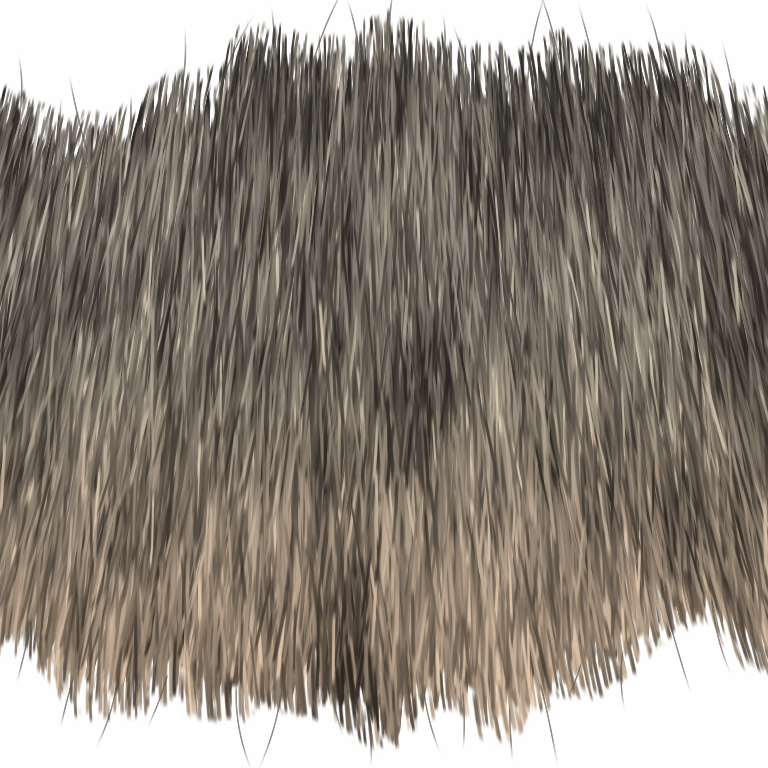
Reproduce this texture procedurally as a three.js fragment shader.

```glsl
// A ragged band of dry thatch on white, darker at the top, warmer at the foot.
// Fine noise streaks form the body; layered random straws in a fanned
// coordinate cover it, and thin curved hairs stray from both edges.
varying vec2 vUv;

float hash(vec2 p) {
  vec3 q = fract(p.xyx * vec3(0.1031, 0.1030, 0.0973));
  q += dot(q, q.yzx + 33.33);
  return fract((q.x + q.y) * q.z);
}

float noise(vec2 p) {
  vec2 i = floor(p), f = fract(p);
  f = f * f * (3.0 - 2.0 * f);
  return mix(mix(hash(i), hash(i + vec2(1, 0)), f.x),
             mix(hash(i + vec2(0, 1)), hash(i + vec2(1, 1)), f.x), f.y);
}

float bump(vec2 p, vec2 center, vec2 size) {
  vec2 d = (p - center) / size;
  return exp(-dot(d, d));
}

float topEdge(float x) {
  return 0.87 - 0.04 * smoothstep(0.0, 0.09, x) + 0.06 * smoothstep(0.12, 0.25, x)
    + 0.06 * smoothstep(0.27, 0.32, x) - 0.02 * smoothstep(0.33, 0.42, x)
    + 0.035 * smoothstep(0.45, 0.49, x) - 0.045 * smoothstep(0.5, 0.62, x)
    + 0.025 * exp(-pow((x - 0.73) / 0.02, 2.0)) - 0.05 * smoothstep(0.9, 0.96, x);
}

float bottomEdge(float x) {
  return 0.155 - 0.075 * smoothstep(0.03, 0.11, x) + 0.015 * exp(-pow((x - 0.22) / 0.03, 2.0))
    - 0.04 * smoothstep(0.42, 0.5, x) + 0.04 * smoothstep(0.5, 0.57, x)
    - 0.03 * smoothstep(0.58, 0.65, x) + 0.06 * smoothstep(0.65, 0.75, x)
    + 0.09 * smoothstep(0.78, 0.9, x) - 0.07 * smoothstep(0.91, 1.0, x);
}

// Broad light and dark areas of the thatch
float shade(vec2 p) {
  float t = mix(0.52, 0.40, smoothstep(0.15, 0.55, p.y)) - 0.13 * smoothstep(0.68, 0.92, p.y);
  t += 0.22 * (noise(p * vec2(9.0, 6.0)) - 0.5) + 0.2 * (noise(p * vec2(28.0, 13.0) + 7.0) - 0.5);
  t += 0.13 * bump(p, vec2(0.62, 0.24), vec2(0.1, 0.2));
  t += 0.07 * bump(p, vec2(0.5, 0.72), vec2(0.06, 0.14));
  t -= 0.24 * bump(p, vec2(0.46, 0.13), vec2(0.035, 0.08));
  t -= 0.15 * bump(p, vec2(0.46, 0.83), vec2(0.02, 0.06));
  t -= 0.13 * bump(p, vec2(0.56, 0.53), vec2(0.06, 0.05));
  t -= 0.15 * bump(p, vec2(0.88, 0.28), vec2(0.04, 0.08));
  t -= 0.12 * bump(p, vec2(0.0, 0.66), vec2(0.06, 0.2));
  t -= 0.12 * bump(p, vec2(1.0, 0.6), vec2(0.05, 0.2));
  return t;
}

vec3 strawColor(float tone, float y) {
  vec3 c = mix(vec3(0.17, 0.155, 0.14), vec3(0.80, 0.755, 0.69), clamp(tone, 0.0, 1.1));
  return c * mix(vec3(1.04, 0.97, 0.91), vec3(0.97, 0.98, 0.97), smoothstep(0.1, 0.7, y));
}

// Coverage between the two edges, each shifted inward by its inset
float band(float y, float low, float high, vec2 inset) {
  return smoothstep(-0.006, 0.006, y - low - inset.x)
       * smoothstep(-0.006, 0.006, high - inset.y - y);
}

void main() {
  vec2 p = vUv;
  float high = topEdge(p.x), low = bottomEdge(p.x);
  float u = 0.5 + (p.x - 0.5) / (1.0 - 0.4 * (p.y - 0.5));
  float tone = shade(p);
  vec3 color = vec3(0.995);

  // Body of fine streaks with jagged ends
  vec2 ragged = vec2(noise(vec2(u * 45.0, 3.0)), noise(vec2(u * 45.0, 9.0))) * 0.05
              + vec2(noise(vec2(u * 230.0, 5.0)), noise(vec2(u * 230.0, 8.0))) * 0.05 - 0.015;
  float streak = 0.6 * noise(vec2(u * 260.0, p.y * 16.0))
               + 0.4 * noise(vec2(u * 120.0, p.y * 7.0) + 31.0) - 0.5;
  color = mix(color, strawColor(tone - 0.08 + 0.9 * streak, p.y), band(p.y, low, high, ragged));

  // Overlapping straws, one per cell of each layer
  for (int k = 0; k < 11; k++) {
    float layer = float(k);
    float columns = 80.0 + 3.0 * layer;
    float rows = 4.5 + 0.45 * layer;
    for (int j = -1; j <= 1; j++) {
      float column = floor(u * columns + 0.37 * layer) + float(j);
      float along = p.y * rows + hash(vec2(column, layer + 50.0));
      vec2 id = vec2(column + 131.0 * layer, floor(along) + 17.0 * layer);
      float t = fract(along) - 0.5;
      float r = hash(id + 3.7), s = hash(id + 61.3), v = hash(id + 113.9);
      float center = (column + 0.5 + 0.8 * (r - 0.5) - 0.37 * layer) / columns;
      float d = abs(u - center - 0.018 * (s - 0.5) * t * 2.0);
      float width = 0.0012 + 0.0014 * hash(id + 211.1);
      float cover = 1.0 - smoothstep(width * 0.4, width + 0.0009, d);
      cover *= 1.0 - smoothstep(0.3, 0.48, abs(t));
      vec2 inset = vec2(0.085 * s - 0.02, 0.095 * r - 0.025);
      cover *= band(p.y, low, high, inset);
      float strawTone = tone + 0.75 * (v - 0.47) + 0.3 * smoothstep(0.93, 1.0, v);
      strawTone += 0.35 * streak;
      color = mix(color, strawColor(strawTone, p.y), 0.88 * cover);
    }
  }

  // Stray hairs curving out past the edges
  for (int i = 0; i < 36; i++) {
    float n = float(i);
    float x = (n + hash(vec2(n, 4.0))) / 36.0;
    bool upward = mod(n, 2.0) < 0.5;
    float s = upward ? p.y - topEdge(x) + 0.03 : bottomEdge(x) + 0.03 - p.y;
    float reach = 0.05 + 0.08 * hash(vec2(n, 12.0));
    float bend = (hash(vec2(n, 21.0)) - 0.5) * 0.6 * s + (hash(vec2(n, 33.0)) - 0.5) * 5.0 * s * s;
    float hair = 1.0 - smoothstep(0.0003, 0.0017, abs(p.x - x - bend));
    hair *= smoothstep(0.0, 0.01, s) * (1.0 - smoothstep(reach * 0.6, reach, s));
    color = mix(color, vec3(0.34, 0.31, 0.28), 0.65 * hair);
  }

  gl_FragColor = vec4(color, 1.0);
}
```
